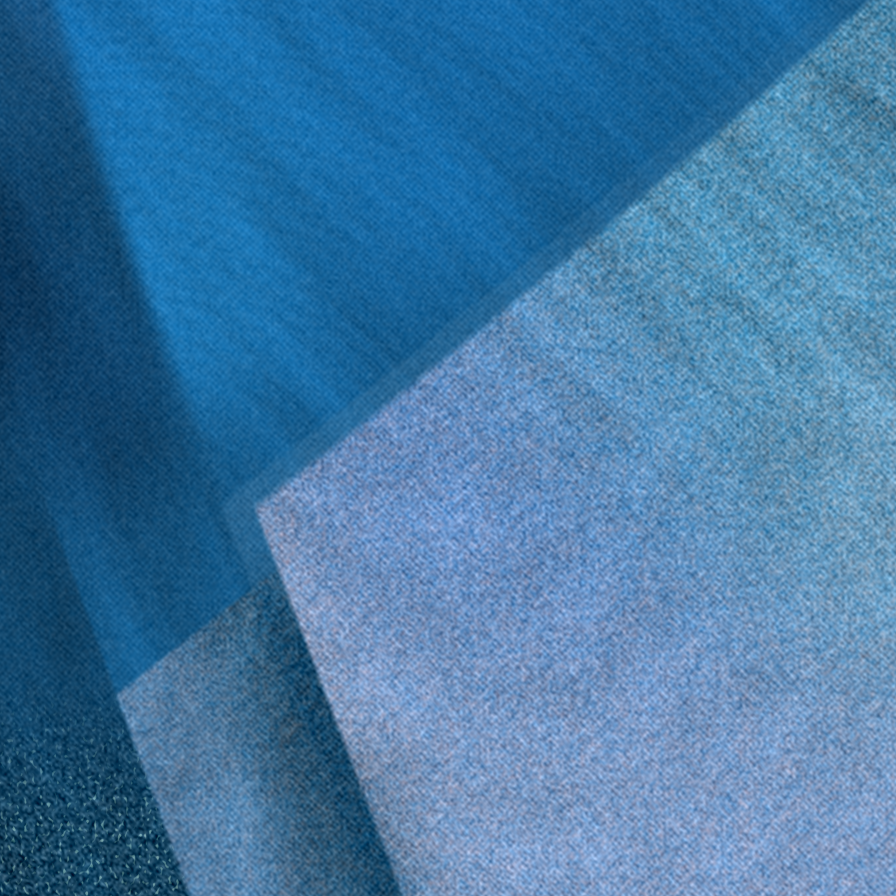
Reproduce this texture procedurally as a Shadertoy shader.

```glsl
const float EDGE_SOFT = 0.0035;
const float HEM_SOFT = 0.007;
const float THREADS = 128.0;      // weave periods across the canvas
const float WEAVE_ANGLE = 0.06;
const float GRAIN_ANGLE = 0.68;
const float HEM_WIDTH = 0.027;
const float FOLD_SLOPE = 0.38;    // lean of the steep folds
const float VEIL_GRAIN = 0.072;
const float CLOTH_GRAIN = 0.20;

const vec3 DEEP_BLUE   = vec3(0.045, 0.20, 0.335);
const vec3 SHADE_BLUE  = vec3(0.08, 0.325, 0.495);
const vec3 VEIL_BLUE   = vec3(0.09, 0.415, 0.655);
const vec3 BRIGHT_BLUE = vec3(0.115, 0.475, 0.72);
const vec3 TEAL        = vec3(0.32, 0.56, 0.70);
const vec3 PERIWINKLE  = vec3(0.40, 0.55, 0.75);
const vec3 PALE        = vec3(0.495, 0.61, 0.775);
const vec3 SLATE       = vec3(0.34, 0.50, 0.65);
const vec3 SLATE_DARK  = vec3(0.19, 0.36, 0.48);
const vec3 FOLD_SHADOW = vec3(0.08, 0.26, 0.38);

vec2 hashGradient(vec2 cell) {
    vec3 h = fract(cell.xyx * vec3(0.1031, 0.1030, 0.0973));
    h += dot(h, h.yzx + 33.33);
    return fract((h.xx + h.yz) * h.zy) * 2.0 - 1.0;
}

float gradientNoise(vec2 p) {
    vec2 i = floor(p), f = fract(p);
    vec2 u = f * f * f * (f * (f * 6.0 - 15.0) + 10.0);
    float a = dot(hashGradient(i), f);
    float b = dot(hashGradient(i + vec2(1, 0)), f - vec2(1, 0));
    float c = dot(hashGradient(i + vec2(0, 1)), f - vec2(0, 1));
    float d = dot(hashGradient(i + vec2(1, 1)), f - vec2(1, 1));
    return mix(mix(a, b, u.x), mix(c, d, u.x), u.y);
}

float fbm(vec2 p) {
    float sum = 0.0, amp = 0.6;
    for (int i = 0; i < 4; i++) {
        sum += amp * gradientNoise(p);
        p = p * 2.03 + 17.3;
        amp *= 0.55;
    }
    return sum;
}

vec2 rotate(vec2 p, float a) {
    float c = cos(a), s = sin(a);
    return vec2(c * p.x + s * p.y, c * p.y - s * p.x);
}

float cover(float d) { return smoothstep(-EDGE_SOFT, EDGE_SOFT, d); }

float glow(vec2 p, vec2 center, vec2 size) {
    vec2 d = (p - center) / size;
    return exp(-dot(d, d));
}

// Upper sheer layer, with soft pleats and faint curved interference
vec3 veilColor(vec2 p, float aboveHem) {
    float pleat = fbm(rotate(p, -0.83) * vec2(2.0, 15.0));
    vec3 c = mix(VEIL_BLUE, BRIGHT_BLUE, glow(p, vec2(0.23, 0.70), vec2(0.16, 0.30)));
    c = mix(c, SHADE_BLUE * 1.08, 0.85 * exp(-max(aboveHem, 0.0) * 8.0));
    c = mix(c, SHADE_BLUE, 0.7 * glow(p, vec2(0.24, 0.45), vec2(0.08, 0.10)));
    float rings = length((p - vec2(0.10, 0.40)) * vec2(0.8, 1.0));
    return c * (1.0 + 0.32 * pleat + 0.016 * sin(rings * 290.0 + 7.0 * fbm(p * 4.0)));
}

// Shaded layers along the left side
vec3 shadeColor(vec2 p, float outerFold) {
    float lowerEdge = mix(0.5, cover(outerFold), smoothstep(0.52, 0.38, p.y));
    vec3 c = SHADE_BLUE * mix(0.85, 1.06, lowerEdge);
    c = mix(c, DEEP_BLUE * 0.9, 0.9 * glow(p, vec2(0.0, 0.68), vec2(0.11, 0.18)));
    c = mix(c, DEEP_BLUE * 1.2, 0.5 * glow(p, vec2(0.12, 0.56), vec2(0.08, 0.14)));
    c = mix(c, vec3(0.11, 0.34, 0.53), 0.85 * glow(p, vec2(0.05, 1.02), vec2(0.10, 0.17)));
    c = mix(c, vec3(0.08, 0.25, 0.35), 0.75 * smoothstep(0.26, 0.05, p.y));
    return c * (1.0 + 0.32 * fbm(rotate(p, 0.36) * vec2(15.0, 4.0)));
}

// Large pale cloth: teal at upper right, lavender below
vec3 paleColor(vec2 p, float fromFold) {
    vec3 c = mix(PERIWINKLE, TEAL, smoothstep(0.85, 1.4, p.x + 0.8 * p.y));
    c = mix(c, PALE, 0.9 * smoothstep(0.45, 0.10, p.y));
    c = mix(c, vec3(0.47, 0.63, 0.75), 0.7 * glow(p, vec2(1.0, 0.45), vec2(0.14, 0.22)));
    c = mix(c, vec3(0.57, 0.62, 0.73), 0.6 * exp(-max(fromFold, 0.0) * 17.0));
    c = mix(c, SLATE * 0.9, 0.9 * exp(-max(fromFold, 0.0) * 30.0) * smoothstep(0.24, 0.05, p.y));
    float streak = fbm(rotate(p, -0.72) * vec2(3.0, 24.0));
    c *= 1.0 + 0.40 * streak * smoothstep(0.30, 0.75, p.y);
    return c * (1.0 + 0.18 * fbm(p * 11.0));
}

void mainImage(out vec4 fragColor, in vec2 fragCoord) {
    vec2 p = fragCoord / iResolution.xy;

    // Signed distances to the folds and hems
    float dx = p.x - 0.286;
    float aboveHem = (p.y - 0.434 - 0.77 * dx - 0.08 * dx * dx) * 0.78;
    float paleFold = (p.x - 0.449 + FOLD_SLOPE * p.y) * 0.93;
    float outerFold = (p.x - 0.212 + 0.365 * p.y) * 0.94;
    float dy = p.y - 0.427;
    float veilFold = p.x - 0.26 + 0.40 * dy - 0.10 * dy * dy;
    float lowerHem = (0.225 + 0.78 * (p.x - 0.13) - p.y) * 0.79;

    // Veil over shade, then the small slate panel
    vec3 color = shadeColor(p, outerFold);
    color = mix(color, veilColor(p, aboveHem), smoothstep(-0.022, 0.012, veilFold));
    vec3 slate = mix(SLATE, SLATE_DARK, smoothstep(-0.17, -0.04, paleFold));
    slate *= 1.0 + 0.35 * fbm(p * vec2(13.0, 8.0));
    float slateMask = cover(outerFold) * cover(lowerHem);
    color = mix(color, slate, slateMask);

    // Translucent hem, its shadowed return, and the pale cloth
    float hemEdge = cover(HEM_WIDTH - aboveHem);
    float hem = hemEdge * cover(paleFold + 0.034);
    color = mix(color, vec3(0.22, 0.45, 0.62), hem * mix(0.65, 0.2, p.x));
    float foldBand = hemEdge * smoothstep(-0.055, -0.020, paleFold);
    color = mix(color, FOLD_SHADOW, 0.85 * foldBand * smoothstep(0.41, 0.27, p.y));
    float paleMask = smoothstep(HEM_SOFT, -HEM_SOFT, aboveHem) * cover(paleFold);
    color = mix(color, paleColor(p, paleFold), paleMask);

    // Woven threads and colour-flecked fibres
    vec2 thread = sin(rotate(p, WEAVE_ANGLE) * THREADS * 6.28318);
    vec2 q = rotate(p, GRAIN_ANGLE);
    float grain = gradientNoise(q * vec2(250.0, 190.0)) + 0.6 * gradientNoise(q * 95.0);
    float tint = gradientNoise(p * 170.0 + 40.0) + 0.6 * gradientNoise(p * 45.0);
    float coarse = max(paleMask, 0.7 * slateMask);
    float roughCorner = smoothstep(0.28, 0.06, p.y) * cover(-outerFold);
    color += thread.x * thread.y * mix(0.026, 0.046, coarse);
    color += grain * (mix(VEIL_GRAIN, CLOTH_GRAIN, coarse) + 0.20 * roughCorner);
    color += tint * vec3(0.15, 0.03, -0.03) * (0.25 + 0.75 * coarse);
    float fleck = gradientNoise(p * vec2(230.0, 170.0) + 9.0);
    color += roughCorner * vec3(0.30, 0.30, 0.22) * smoothstep(0.10, 0.5, fleck);

    fragColor = vec4(clamp(color, 0.0, 1.0), 1.0);
}
```
